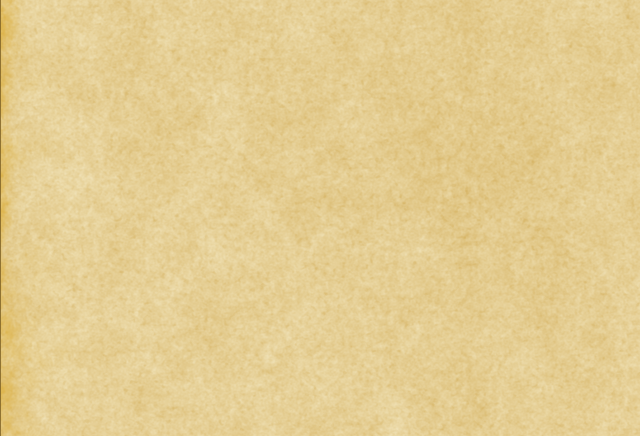
Write a Shadertoy shader that draws this texture.

```glsl
const vec3 PALE_CREAM = vec3(0.928, 0.862, 0.675);
const vec3 TAN_SHADE = vec3(0.856, 0.734, 0.446);
const vec3 OCHRE_STAIN = vec3(0.860, 0.680, 0.220);
const vec3 EDGE_BROWN = vec3(0.500, 0.390, 0.150);

// Random gradient with components in -1..1
vec2 randomGradient(vec2 cell) {
    vec3 h = fract(cell.xyx * vec3(0.1031, 0.1030, 0.0973));
    h += dot(h, h.yzx + 33.33);
    return 2.0 * fract((h.xx + h.yz) * h.zy) - 1.0;
}

float gradientNoise(vec2 p) {
    vec2 cell = floor(p);
    vec2 f = fract(p);
    vec2 u = f * f * f * (f * (f * 6.0 - 15.0) + 10.0);
    float a = dot(randomGradient(cell), f);
    float b = dot(randomGradient(cell + vec2(1, 0)), f - vec2(1, 0));
    float c = dot(randomGradient(cell + vec2(0, 1)), f - vec2(0, 1));
    float d = dot(randomGradient(cell + vec2(1, 1)), f - vec2(1, 1));
    return mix(mix(a, b, u.x), mix(c, d, u.x), u.y);
}

float fbm(vec2 p, int octaves, float gain) {
    float sum = 0.0;
    float amplitude = 1.0;
    for (int i = 0; i < octaves; i++) {
        sum += amplitude * gradientNoise(p);
        p = mat2(1.6, 1.2, -1.2, 1.6) * p + 17.3;
        amplitude *= gain;
    }
    return sum;
}

// Soft elliptical patch, 1 at its centre
float softPatch(vec2 p, vec2 centre, vec2 radius) {
    vec2 d = (p - centre) / radius;
    return exp(-dot(d, d));
}

// Paper lightness: 0 is tan, 1 is cream
float paperTone(vec2 p) {
    float clouds = fbm(p * vec2(5.0, 4.2) + 7.0, 2, 0.8);
    float mottle = fbm(p * vec2(17.0, 16.0) + 60.0, 3, 0.95);
    float fibres = gradientNoise(p * vec2(58.0, 84.0) + 90.0);
    float grain = fbm(p * vec2(84.0, 90.0) + 120.0, 2, 0.95);
    float flecks = smoothstep(0.05, 0.50, gradientNoise(p * vec2(92.0, 100.0) + 200.0));

    float tone = 0.64 + 0.24 * clouds + 0.26 * mottle + 0.15 * fibres + 0.33 * grain;
    tone -= 0.26 * flecks;
    tone -= 0.21 * softPatch(p, vec2(1.08, 0.66), vec2(0.30, 0.42));
    tone -= 0.10 * softPatch(p, vec2(0.42, 0.74), vec2(0.16, 0.18));
    tone += 0.05 * softPatch(p, vec2(0.20, 0.62), vec2(0.20, 0.60));
    return tone;
}

// Ragged discolouration along the left border, heavier low down
float edgeStain(vec2 p) {
    float ragged = fbm(p * vec2(10.0, 8.0) + 30.0, 5, 0.8);
    float width = 0.024 + 0.014 * smoothstep(0.6, 0.1, p.y) + 0.030 * ragged;
    float reach = p.x / max(width, 0.008);
    return exp(-reach) * (0.55 + 0.5 * ragged);
}

void mainImage(out vec4 fragColor, in vec2 fragCoord) {
    vec2 p = fragCoord / iResolution.y;

    // Mottled sheet
    vec3 color = mix(TAN_SHADE, PALE_CREAM, clamp(paperTone(p), -0.35, 1.15));

    // Left border: ochre stain and a thin dark rim
    color = mix(color, OCHRE_STAIN, clamp(edgeStain(p), 0.0, 0.8));
    color = mix(EDGE_BROWN, color, smoothstep(0.0003, 0.0035, p.x));

    fragColor = vec4(color, 1.0);
}
```
